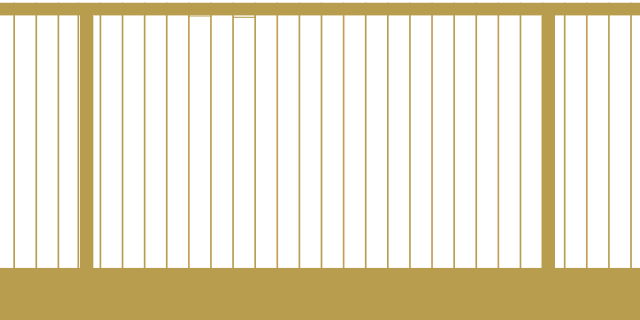
Write a WebGL 2 fragment shader that draws this pattern.

```glsl
#version 300 es
precision highp float;
// A gold railing on white: a top rail, a deep base, two posts and thin bars.
// Bars repeat by rounding x to the nearest bar, and box coverage smooths
// every edge. Lengths are in 1/384 of the canvas height.

uniform vec2 u_resolution;
out vec4 outColor;

// Share of a pixel of width px, centred at v, that lies between lo and hi.
float band(float v, float lo, float hi, float px) {
    return clamp((v - lo) / px + 0.5, 0.0, 1.0)
         - clamp((v - hi) / px + 0.5, 0.0, 1.0);
}

void main() {
    float px = 384.0 / u_resolution.y;
    vec2 p = gl_FragCoord.xy * px;

    const vec3 white = vec3(1.0);
    const vec3 gold = vec3(0.725, 0.617, 0.306);
    const vec3 warmGold = vec3(0.78, 0.61, 0.33);

    // Thin bars; the bay left of the first post has its own phase
    float spacing = 26.53;
    float firstBar = p.x < 82.0 ? 17.0 : 120.5;
    float barIndex = round((p.x - firstBar) / spacing);
    float barX = p.x - firstBar - barIndex * spacing;
    float bar = band(barX, -1.0, 1.0, px);

    // A few bars are slightly warmer in tone
    float warm = step(abs(mod(barIndex, 3.5) - 0.75), 0.3) * step(3.0, barIndex);
    vec3 color = mix(white, mix(gold, warmGold, warm), bar);

    // Top rail and base
    float frame = band(p.y, 365.5, 381.0, px) + band(p.y, -9.0, 62.5, px);

    // Posts, one per bay, and short caps hung just below the rail
    for (float i = 0.0; i < 2.0; i++) {
        float postX = 96.0 + 554.0 * i;
        float post = band(p.x, postX, postX + 16.0, px);
        frame = max(frame, post * band(p.y, 0.0, 381.0, px));

        float capX = 226.5 + 2.0 * spacing * i;
        float capY = 364.2 - 1.6 * i;
        float cap = band(p.x, capX, capX + spacing, px);
        frame = max(frame, cap * band(p.y, capY, capY + 1.3, px));
    }
    color = mix(color, gold, clamp(frame, 0.0, 1.0));

    // Clear margin above the rail
    color = mix(color, white, band(p.y, 381.0, 400.0, px));
    outColor = vec4(color, 1.0);
}
```
